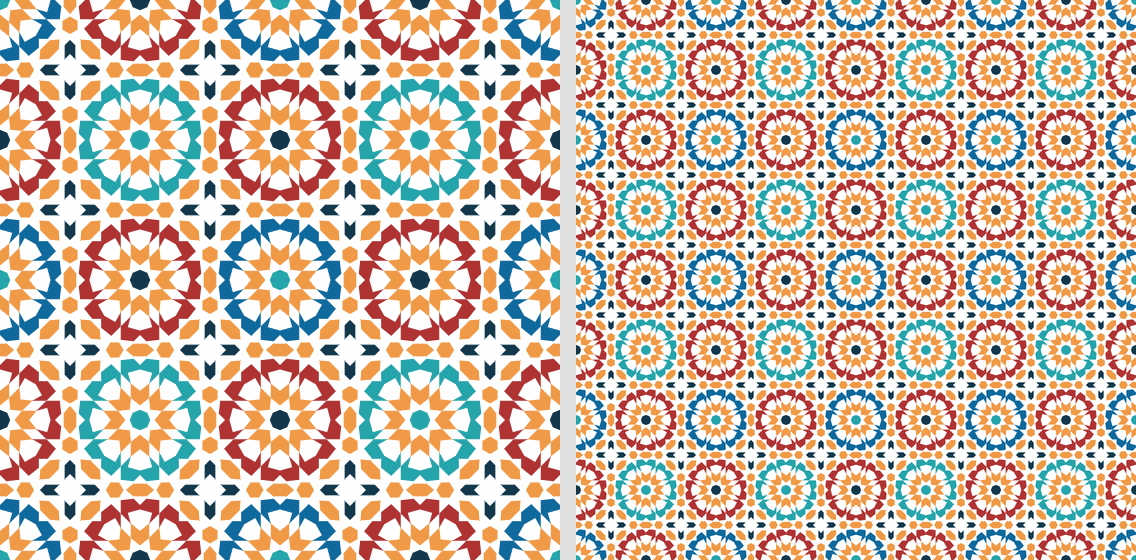
Left: one tile. Right: repeated 2 by 2.
This pattern is drawn by a WebGL 1 fragment shader. Its source:

```glsl
precision highp float;
// Moorish tile: a 4 by 4 grid of eight-fold rosettes with star crosses at the cell corners.
// Each cell is folded into one sixteenth of a rosette, and the pieces are cut from half-planes.
// Ring and centre colours follow the parity of the cell's column and row.

uniform vec2 u_resolution;

#define REPEATS 4.0
#define CELL 288.0        // design units per cell
#define STRAP 19.0        // half width of an inner chevron
#define RING_HALF 39.6    // half width of an outer ring piece
#define DOT_RADIUS 21.0
#define WHITE vec3(0.995, 0.995, 0.995)
#define ORANGE vec3(0.94, 0.605, 0.28)
#define RED vec3(0.69, 0.20, 0.20)
#define TEAL vec3(0.15, 0.645, 0.67)
#define BLUE vec3(0.06, 0.41, 0.61)
#define NAVY vec3(0.075, 0.22, 0.30)

const vec2 SECTOR = vec2(0.92388, 0.38268); // direction at 22.5 degrees
const float DIAG = 0.70711;

// Signed distance to the line a-b, negative on its left side
float edge(vec2 p, vec2 a, vec2 b) {
  vec2 d = normalize(b - a);
  return dot(p - a, vec2(d.y, -d.x));
}

vec2 sortDown(vec2 p) {
  return vec2(max(p.x, p.y), min(p.x, p.y));
}

// Mirror the plane into the wedge between 0 and 22.5 degrees
vec2 foldEight(vec2 p) {
  p = sortDown(abs(p));
  vec2 n = vec2(-SECTOR.y, SECTOR.x);
  return p - 2.0 * max(dot(p, n), 0.0) * n;
}

float centreDot(vec2 f) {
  return dot(f, SECTOR) - DOT_RADIUS * SECTOR.x;
}

float chevron(vec2 f) {
  float across = (abs(f.x - 0.8 * f.y - 45.0) - 15.0) / length(vec2(1.0, 0.8));
  return max(f.y - STRAP, across);
}

// Notched outer piece with two pointed legs around a white petal
float ringPiece(vec2 f) {
  vec2 legTip = vec2(75.0, STRAP);
  vec2 shoulder = vec2(97.0, 25.0);
  float petal = max(edge(f, shoulder, legTip), edge(f, vec2(104.0, 0.0), shoulder));
  float leg = (f.y - f.x + legTip.x - legTip.y) * DIAG;
  float notch = (f.x - f.y - 113.0) * DIAG;
  float rim = edge(f, vec2(126.0, 13.0), vec2(123.0, RING_HALF));
  float body = max(max(f.y - RING_HALF, leg), max(notch, rim));
  return max(body, -petal);
}

// Long hexagon lying between rosettes and facing each corner
float lozenge(vec2 f) {
  vec2 q = abs(f - vec2(0.5 * CELL, 0.0));
  return max(q.x - 13.0, edge(q, vec2(13.0, 14.0), vec2(0.0, 29.0)));
}

float smallHexagon(vec2 c) {
  vec2 q = abs(c - vec2(92.0, 0.0));
  return max(q.y, dot(q, vec2(0.86603, 0.5))) - 15.6;
}

float crossArm(vec2 c) {
  return max(c.y - 11.0, (abs(c.x + c.y - 47.5) - 14.5) * DIAG);
}

// Lay a colour over the ground with a one-pixel soft edge
vec3 inlay(vec3 ground, vec3 colour, float d, float pixel) {
  return mix(ground, colour, clamp(0.5 - d / pixel, 0.0, 1.0));
}

void main() {
  vec2 grid = gl_FragCoord.xy / u_resolution * REPEATS;
  float pixel = CELL * REPEATS / min(u_resolution.x, u_resolution.y);
  vec2 id = floor(grid + 0.5);
  vec2 p = (grid - id) * CELL;
  vec2 f = foldEight(p);
  vec2 c = sortDown(0.5 * CELL - abs(p)); // measured from the nearest corner

  // Checkered colouring
  vec2 odd = mod(id, 2.0);
  bool mixedParity = abs(odd.x - odd.y) > 0.5;
  vec3 ringColour = mixedParity ? RED : (odd.x > 0.5 ? TEAL : BLUE);
  vec3 dotColour = mixedParity ? NAVY : TEAL;

  // Rosette
  vec3 col = WHITE;
  col = inlay(col, ringColour, ringPiece(f), pixel);
  col = inlay(col, ORANGE, chevron(f), pixel);
  col = inlay(col, dotColour, centreDot(f), pixel);

  // Pieces between rosettes
  col = inlay(col, ORANGE, min(lozenge(f), smallHexagon(c)), pixel);
  col = inlay(col, NAVY, crossArm(c), pixel);

  gl_FragColor = vec4(col, 1.0);
}
```
